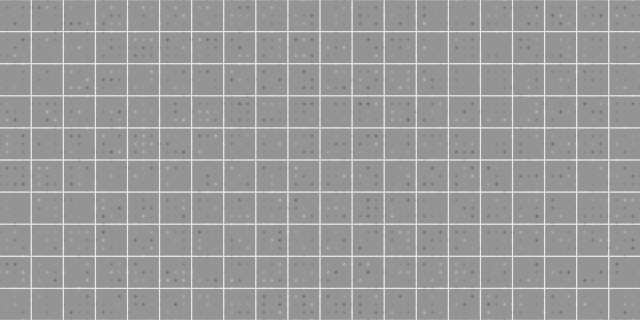
A Shadertoy shader for this pattern:

```glsl
// Grey square tiles with soft pale joints and a faint lattice of light and dark specks.

const float CELL_SIZE = 0.10026;      // tile side, in canvas heights
const float LINE_REACH = 0.0040;      // distance at which a joint fades out
const float DOTS_PER_CELL = 4.0;
const float DOT_RADIUS = 0.29;        // in lattice steps
const vec3 TILE_COLOR = vec3(0.582);
const vec3 LINE_COLOR = vec3(0.915);

float hash21(vec2 p) {
    vec3 q = fract(p.xyx * vec3(0.1031, 0.1030, 0.0973));
    q += dot(q, q.yzx + 33.33);
    return fract((q.x + q.y) * q.z);
}

// Distance to the nearest line of a unit grid on each axis
vec2 gridDistance(vec2 p) {
    return abs(p - round(p));
}

// Soft joint, 1 on its centre line
float jointMask(vec2 p, float reach) {
    vec2 fade = 1.0 - smoothstep(0.0, reach, gridDistance(p));
    return max(fade.x, fade.y);
}

// Signed brightness of the speck at the nearest lattice point
float speckShade(vec2 p, float radius, float edge) {
    vec2 id = round(p);
    float tone = 2.0 * hash21(id + 217.0) - 1.0;
    float strength = 0.14 * tone * abs(tone) - 0.018;
    float mask = 1.0 - smoothstep(0.06, radius + edge, length(p - id));
    return strength * mask;
}

void mainImage(out vec4 fragColor, in vec2 fragCoord) {
    // Tiles spread from the canvas centre
    vec2 uv = (fragCoord - 0.5 * iResolution.xy) / iResolution.y;
    vec2 cell = uv / CELL_SIZE;
    float pixel = 1.0 / (iResolution.y * CELL_SIZE);

    // Specks on the tile surface
    float edge = 0.1 * pixel * DOTS_PER_CELL;
    vec3 color = TILE_COLOR + speckShade(cell * DOTS_PER_CELL, DOT_RADIUS, edge);

    // Joints on top
    float reach = max(LINE_REACH / CELL_SIZE, pixel);
    color = mix(color, LINE_COLOR, jointMask(cell, reach));

    fragColor = vec4(color, 1.0);
}
```
